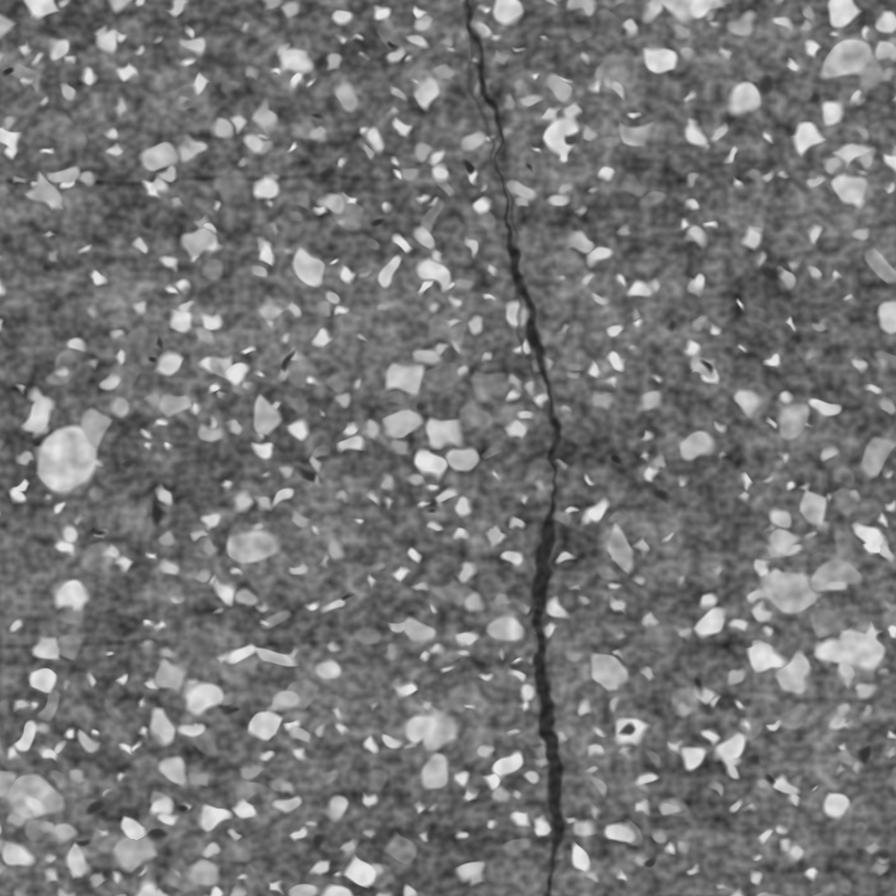
Reproduce this texture procedurally as a Shadertoy shader.

```glsl
// Grey micrograph of a cemented rock: a mottled matrix of gradient noise,
// strewn with pale rounded grains of several sizes and a few dark pores,
// and split from top to bottom by one thin, wandering crack.

vec2 hash2(vec2 p) {
    vec3 q = fract(p.xyx * vec3(0.1031, 0.1030, 0.0973));
    q += dot(q, q.yzx + 33.33);
    return fract((q.xx + q.yz) * q.zy);
}

vec2 gradientAt(vec2 cell) {
    float angle = 6.2832 * hash2(cell + 57.0).x;
    return vec2(cos(angle), sin(angle));
}

// Gradient noise, roughly -0.7 to 0.7
float noise(vec2 p) {
    vec2 i = floor(p), f = p - i;
    vec2 u = f * f * f * (f * (f * 6.0 - 15.0) + 10.0);
    vec2 e = vec2(1, 0);
    float low = mix(dot(gradientAt(i), f), dot(gradientAt(i + e), f - e), u.x);
    float high = mix(dot(gradientAt(i + e.yx), f - e.yx), dot(gradientAt(i + 1.0), f - 1.0), u.x);
    return mix(low, high, u.y);
}

// Scattered rounded grains: x = coverage, y = random tone of the grain
vec2 grains(vec2 p, float cells, float density, float minRadius, float maxRadius) {
    vec2 g = p * cells + cells * 3.7;
    g += 0.24 * vec2(noise(g * 1.9 + 3.1), noise(g * 1.9 + 19.7));
    float soft = 0.0042 * cells;
    vec2 result = vec2(0);
    for (int y = -1; y <= 1; y++)
    for (int x = -1; x <= 1; x++) {
        vec2 id = floor(g) + vec2(x, y);
        vec2 place = hash2(id), kind = hash2(id + 91.0), form = hash2(id + 173.0);
        if (kind.x > density) continue;

        // Turn mostly along the horizontal, then flatten
        float angle = (form.x - 0.5) * 2.0;
        vec2 q = g - id - 0.1 - 0.8 * place;
        q = mat2(cos(angle), -sin(angle), sin(angle), cos(angle)) * q;
        q.y *= 1.0 + 0.9 * form.y;

        // Between an ellipse and a slanted block
        vec2 a = abs(q + vec2(0.25 * q.y, 0));
        float shape = mix(length(q), max(a.x, a.y) * 1.1, 0.6 * place.x);
        float d = shape - mix(minRadius, maxRadius, pow(kind.y, 1.5));
        float cover = smoothstep(soft, -soft, d);
        if (cover > result.x) result = vec2(cover, hash2(id + 311.0).x);
    }
    return result;
}

// Horizontal position of the crack at height y
float crackPath(float y) {
    return 0.61 - 0.085 * smoothstep(0.55, 1.0, y) + 0.009 * cos((y - 0.5) * 16.3)
         + 0.010 * noise(vec2(y * 17.0, 2.5)) + 0.005 * noise(vec2(y * 50.0, 8.5));
}

void mainImage(out vec4 fragColor, in vec2 fragCoord) {
    vec2 p = fragCoord / iResolution.y;

    // Matrix: fine mottling, broad clouds and faint bedding
    float speckle = 0.17 * noise(p * vec2(88, 102)) + 0.04 * noise(p * 150.0 + 5.0);
    float tone = 0.395 + speckle + 0.16 * noise(p * vec2(42, 52) + 11.0)
               + 0.11 * noise(p * vec2(18, 23) + 77.0) + 0.09 * noise(p * 7.0)
               + 0.08 * noise(p * vec2(4, 40) + 31.0);

    // Two thin dark seams, fading to the right
    float seam = mod(p.y - 0.02 + 0.012 * noise(vec2(p.x * 9.0, p.y * 3.0)), 0.52) - 0.26;
    tone -= 0.08 * smoothstep(0.005, 0.0, abs(seam)) * smoothstep(0.6, 0.2, p.x);

    // Dull ghost grains, then large, medium and small bright ones
    vec2 ghost = grains(p + 0.37, 19.0, 0.42, 0.16, 0.40);
    float mottle = 0.5 * speckle + 0.20 * noise(p * 55.0 + 43.0);
    tone = mix(tone, 0.48 + 0.11 * ghost.y + mottle, 0.75 * ghost.x);

    vec2 small = grains(p + 0.71, 36.0, 0.44, 0.15, 0.37);
    tone = mix(tone, 0.60 + 0.32 * small.y + 0.3 * speckle, small.x);

    vec2 large = grains(p + 0.08, 10.0, 0.30, 0.18, 0.38);
    tone = mix(tone, 0.62 + 0.16 * large.y + mottle, large.x);

    vec2 medium = grains(p + 0.19, 20.0, 0.42, 0.18, 0.42);
    tone = mix(tone, 0.66 + 0.22 * medium.y + 0.8 * mottle, medium.x);

    // Rare small dark pores
    vec2 pore = grains(p + 0.53, 19.0, 0.12, 0.08, 0.17);
    tone = mix(tone, 0.15 + 0.08 * pore.y, 0.9 * pore.x);

    // Crack with a dim rim and a hairline branch beside it
    float offset = p.x - crackPath(p.y) + 0.006 * noise(p * 60.0);
    float halfWidth = 0.0045 + 0.007 * noise(vec2(p.y * 13.0, 4.5));
    float core = smoothstep(halfWidth + 0.0035, halfWidth - 0.0035, abs(offset));
    float rim = smoothstep(0.017, 0.003, abs(offset));
    float branchGap = offset + 0.012 * sin(p.y * 23.0) + 0.004;
    float branch = smoothstep(0.004, 0.0, abs(branchGap)) * smoothstep(-0.1, 0.3, noise(vec2(p.y * 8.0, 6.5)));
    tone = mix(tone, 0.34 + speckle, 0.4 * rim);
    tone = mix(tone, 0.25, 0.5 * branch);
    tone = mix(tone, 0.17 + 0.6 * speckle, 0.92 * core);

    fragColor = vec4(vec3(clamp(tone, 0.08, 0.90)), 1.0);
}
```
